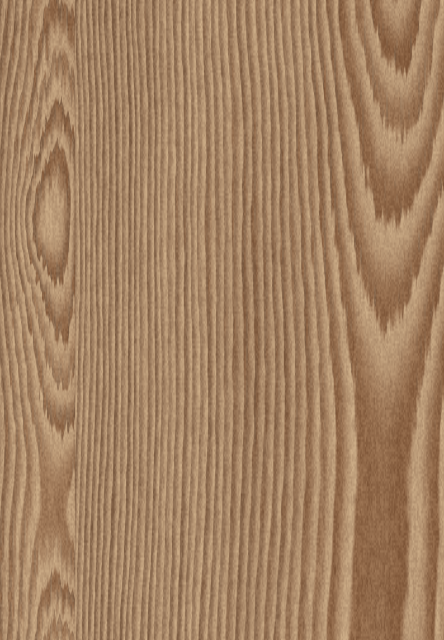
Write a WebGL 2 fragment shader that draws this texture.

```glsl
#version 300 es
precision highp float;

#define SEAM_X 0.168
#define RIGHT_RINGS 38.0
#define LEFT_RINGS 58.0
#define WARP 0.8
#define JAGGED 0.024
#define RING_CONTRAST 0.80
#define FIBRE_CONTRAST 0.36
#define SPECK_CONTRAST 0.34
#define DARK_WOOD vec3(0.525, 0.392, 0.282)
#define MID_WOOD vec3(0.650, 0.518, 0.395)
#define LIGHT_WOOD vec3(0.770, 0.645, 0.502)

uniform vec2 u_resolution;
out vec4 fragColor;

// Integer hash, 0 to 1
float hash(ivec2 cell) {
    uvec2 q = uvec2(cell) * uvec2(1597334673u, 3812015801u);
    uint h = (q.x ^ q.y) * 1597334673u;
    h = (h ^ (h >> 15)) * 2246822519u;
    h ^= h >> 13;
    return float(h >> 8) / 16777216.0;
}

float noise(vec2 p) {
    ivec2 cell = ivec2(floor(p));
    vec2 f = fract(p);
    f = f * f * (3.0 - 2.0 * f);
    float low = mix(hash(cell), hash(cell + ivec2(1, 0)), f.x);
    float high = mix(hash(cell + ivec2(0, 1)), hash(cell + ivec2(1, 1)), f.x);
    return mix(low, high, f.y);
}

float bell(float x, float width) {
    return exp(-x * x / (width * width));
}

// Straight grain that opens into downward arches near the right side
float rightRings(vec2 p, float drop) {
    float dx = p.x - mix(0.845, 0.90, p.y) - 0.02 * (noise(vec2(3.0, p.y * 5.0)) - 0.5);
    float depth = 0.06 + 0.14 * smoothstep(-0.25, 0.75, drop);
    float rings = RIGHT_RINGS * length(vec2(dx, depth)) + 0.15;
    float crowd = max(0.83 - p.x, 0.0);
    rings += 28.0 * crowd * crowd;
    float wander = noise(p * vec2(5.0, 1.8)) - 0.5;
    wander += 0.35 * (noise(p * vec2(22.0, 5.0) + 40.0) - 0.5);
    wander += 0.16 * (noise(p * vec2(60.0, 24.0) + 15.0) - 0.5);
    return rings + WARP * wander * mix(0.5, 1.2, smoothstep(0.03, 0.22, abs(dx)));
}

// Narrow board with a small eye and long nested arches
float leftRings(vec2 p, float drop) {
    float dx = p.x - 0.130 - 0.02 * (noise(vec2(8.0, p.y * 6.0)) - 0.5);
    float fromEye = drop - 0.34;
    float depth = 0.02 + 0.036 * (1.0 - cos(7.2 * fromEye));
    float rings = LEFT_RINGS * length(vec2(dx, depth));
    rings -= 2.2 * bell(fromEye, 0.11) * bell(p.x - 0.07, 0.05);
    float wander = noise(p * vec2(12.0, 5.0) + 70.0) - 0.5;
    wander += 0.35 * (noise(p * vec2(30.0, 11.0) + 20.0) - 0.5);
    return rings + WARP * wander + 0.1;
}

// Slow darkening towards late wood, then a quick return to early wood
float lateWood(float rings, float blur) {
    float f = fract(rings);
    float edge = clamp(blur, 0.16, 0.4);
    return smoothstep(0.06, 0.74, f) * (1.0 - smoothstep(1.0 - edge, 1.0, f));
}

void main() {
    vec2 p = gl_FragCoord.xy / u_resolution;

    // Fibres run along the board and fray the arch tips
    float strand = noise(p * vec2(170.0, 9.0));
    float fibre = noise(p * vec2(260.0, 45.0) + 11.0);
    float speck = noise(p * vec2(350.0, 260.0) + 5.0);
    float drop = 1.0 - p.y + JAGGED * (strand + fibre - 1.0);

    // Both boards are evaluated so that the derivatives stay valid
    float right = rightRings(p, drop);
    float left = leftRings(p, drop);
    right += 0.35 * (noise(vec2(right * 0.6, 2.0)) - 0.5);
    float rightBlur = fwidth(right);
    float leftBlur = fwidth(left);
    bool onLeft = p.x < SEAM_X;
    float rings = onLeft ? left : right;
    float blur = onLeft ? leftBlur : rightBlur;

    // Each ring has its own strength
    float strength = mix(0.7, 1.08, hash(ivec2(int(floor(rings)), onLeft ? 9 : 4)));
    float late = lateWood(rings, blur) * strength;

    // Tone from rings, fibres and broad shading
    float tone = 0.86 - RING_CONTRAST * late;
    tone += FIBRE_CONTRAST * (0.65 * fibre + 0.35 * strand - 0.5);
    tone += SPECK_CONTRAST * (speck - 0.5);
    tone += 0.16 * (noise(p * vec2(9.0, 2.0) + 90.0) - 0.5);
    tone -= 0.14 * bell(p.x - 0.575, 0.016) * bell(p.y - 0.45, 0.25);
    tone -= 0.10 * (1.0 - smoothstep(0.0, 0.05, p.x));

    // Sparse short pores
    tone -= 0.14 * smoothstep(0.80, 0.95, noise(p * vec2(250.0, 45.0) + 33.0));

    // Fine joint between the boards
    tone -= 0.12 * bell(p.x - SEAM_X, 0.003);

    tone = clamp(tone, -0.2, 1.15);
    vec3 color = tone < 0.5
        ? mix(DARK_WOOD, MID_WOOD, tone * 2.0)
        : mix(MID_WOOD, LIGHT_WOOD, tone * 2.0 - 1.0);

    // Broad late wood is redder, narrow late wood greyer
    float broad = 1.0 - smoothstep(0.04, 0.14, blur);
    color += late * mix(vec3(-0.004, 0.003, 0.008), vec3(0.016, -0.008, -0.020), broad);
    fragColor = vec4(color, 1.0);
}
```
